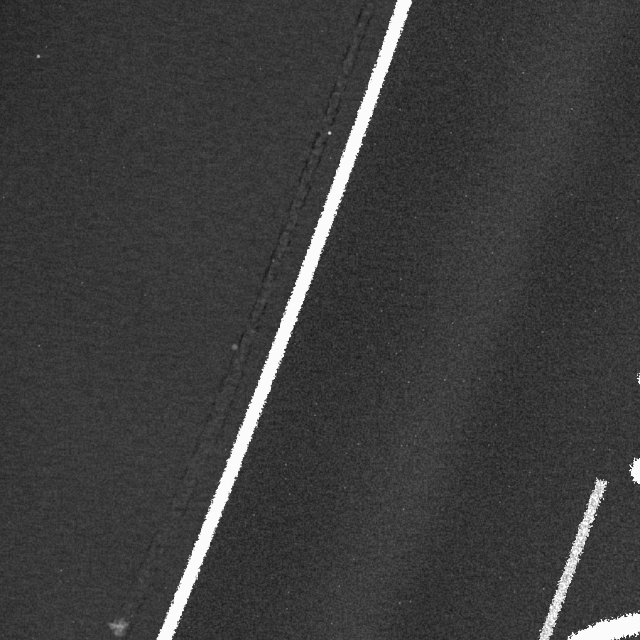
Reproduce this texture procedurally as a Shadertoy shader.

```glsl
// Dark asphalt seen from above: a long white lane line, a cracked seam beside it,
// a pale worn streak and a few painted marks at the lower right.
// Built from distance functions over tone gradients, with gradient noise for grain.

#define GRAIN 0.125
#define STREAK_GLOW 0.046
#define LINE_HALF_WIDTH 0.0106
#define EDGE_ROUGHNESS 0.0042
#define CRACK_DEPTH 0.085
#define SPECK_CELLS 90.0
#define PAINT 0.985

vec2 hash2(vec2 cell) {
    vec3 q = fract(vec3(cell.xyx) * vec3(0.1031, 0.1030, 0.0973));
    q += dot(q, q.yzx + 33.33);
    return fract((q.xx + q.yz) * q.zy);
}

// Gradient noise, roughly -0.7 to 0.7
float noise(vec2 p) {
    vec2 i = floor(p), f = fract(p);
    vec2 u = f * f * f * (f * (f * 6.0 - 15.0) + 10.0);
    vec4 corner;
    for (int k = 0; k < 4; k++) {
        vec2 o = vec2(k & 1, k >> 1);
        float angle = 6.28318 * hash2(i + o + 71.0).x;
        corner[k] = dot(vec2(cos(angle), sin(angle)), f - o);
    }
    return mix(mix(corner.x, corner.y, u.x), mix(corner.z, corner.w, u.x), u.y);
}

float segment(vec2 p, vec2 a, vec2 b) {
    vec2 ab = b - a;
    return length(p - a - ab * clamp(dot(p - a, ab) / dot(ab, ab), 0.0, 1.0));
}

// Butt-ended bar of the given half width
float bar(vec2 p, vec2 a, vec2 b, float halfWidth) {
    vec2 dir = normalize(b - a), q = p - 0.5 * (a + b);
    vec2 e = abs(vec2(dot(q, dir), dot(q, vec2(-dir.y, dir.x))));
    return max(e.x - 0.5 * length(b - a), e.y - halfWidth);
}

float laneX(float y) {
    return 0.2565 + 0.3765 * y + 0.028 * y * (1.0 - y);
}

// Broad tones of the road: left lane, dark tracks and the worn streak
float roadTone(vec2 p, float across) {
    float tone = mix(0.226, 0.195, smoothstep(-0.03, 0.06, across));
    float s = p.x - (0.550 + 0.385 * p.y) + 0.02 * noise(p * 7.0);
    float width = s < 0.0 ? 0.105 : 0.060;
    tone += STREAK_GLOW * exp(-s * s / (width * width));
    tone += 0.026 * smoothstep(0.06, 0.30, s);
    tone -= 0.05 * exp(-5.0 * length(p - vec2(0.0, 1.0)));
    tone -= 0.015 * exp(-p.x * 14.0);
    return tone + 0.012 * noise(p * 5.0 + 3.0);
}

// Two broken dark edges with a slightly paler, crumbly strip between them
float seamTone(vec2 p, float across) {
    float centre = -0.054 - 0.020 * smoothstep(0.36, 0.0, p.y);
    float halfGap = 0.0088 + 0.005 * smoothstep(0.5, 0.36, p.y);
    float wobble = 0.003 * noise(vec2(p.y * 42.0, 4.0)) + 0.004 * noise(p * 130.0);
    float s = across - centre + wobble;
    float edge = (abs(s) - halfGap) / 0.0026;
    float broken = smoothstep(-0.3, 0.35, noise(vec2(p.y * 60.0, sign(s) * 9.0 + 0.5))
        + 0.5 * noise(p * 140.0));
    float fade = mix(0.6, 1.0, smoothstep(0.25, 0.6, p.y));
    float strip = smoothstep(halfGap, halfGap * 0.5, abs(s));
    return fade * (strip * (0.018 + 0.10 * noise(p * 120.0))
        - CRACK_DEPTH * exp(-edge * edge) * broken);
}

// Sparse pale stones, mostly faint, denser on the right lane
float specks(vec2 p, float across) {
    vec2 cell = floor(p * SPECK_CELLS);
    vec2 pick = hash2(cell), place = 0.2 + 0.6 * hash2(cell + 19.0);
    float d = length(fract(p * SPECK_CELLS) - place);
    float chance = across > 0.0 ? 0.13 : 0.04;
    return step(pick.x, chance) * (0.05 + 0.2 * pow(pick.y, 6.0)) * smoothstep(0.22, 0.04, d);
}

void mainImage(out vec4 fragColor, in vec2 fragCoord) {
    vec2 p = fragCoord / iResolution.xy;
    float soft = max(1.0 / iResolution.y, 0.0016);
    float across = p.x - laneX(p.y);
    float rightLane = step(0.0, across);

    // Road surface: several sizes of grain and short, nearly level scuffs
    float tone = roadTone(p, across) + seamTone(p, across);
    float grain = 0.65 * noise(p * 223.0) + 0.65 * noise(p * 379.0 + 17.0)
        + 0.3 * noise(p * 97.0 + 41.0);
    vec2 level = vec2(p.x, p.y + 0.09 * p.x + 0.006 * noise(p * 9.0));
    float scuff = noise(level * vec2(34.0, 115.0)) + 0.9 * noise(level * vec2(90.0, 260.0) + 8.0);
    tone += GRAIN * grain * mix(0.72, 1.0, rightLane);
    tone += scuff * mix(0.032, 0.024, rightLane);
    tone += specks(p, across);

    // Isolated pale chips and the soft spot at the lower left
    tone += 0.6 * smoothstep(0.004, 0.001, length(p - vec2(0.515, 0.792)));
    tone += 0.45 * smoothstep(0.004, 0.001, length(p - vec2(0.060, 0.912)));
    tone += 0.22 * smoothstep(0.007, 0.001, length(p - vec2(0.367, 0.458)));
    float spot = length(p - vec2(0.185, 0.021)) + 0.012 * noise(p * 95.0);
    tone += (0.3 + 0.4 * noise(p * 150.0)) * smoothstep(0.017, 0.003, spot);

    // Painted marks with finely ragged edges
    float ragged = EDGE_ROUGHNESS * (noise(p * 290.0 + 5.0) + 0.45 * noise(p * 130.0));
    float lane = abs(across) * 0.935 - LINE_HALF_WIDTH;
    float dash = bar(p, vec2(0.842, -0.02), vec2(0.941, 0.249), 0.0080) + 1.5 * ragged;
    float arc = min(segment(p, vec2(0.902, -0.006), vec2(0.945, 0.014)),
                    segment(p, vec2(0.945, 0.014), vec2(1.03, 0.033))) - 0.0165;
    float blob = length((p - vec2(1.003, 0.264)) * vec2(1.0, 0.85)) - 0.0175;
    float chip = length((p - vec2(1.002, 0.408)) * vec2(1.0, 0.6)) - 0.005;
    float marks = min(arc, min(blob, chip)) + 1.8 * ragged;
    float solid = min(lane + ragged, marks);

    float worn = 0.86 + 0.45 * grain;
    tone = mix(tone, worn, smoothstep(soft, -soft, dash));
    tone = mix(tone, PAINT, smoothstep(soft, -soft, solid));
    fragColor = vec4(vec3(clamp(tone, 0.0, 1.0)), 1.0);
}
```
